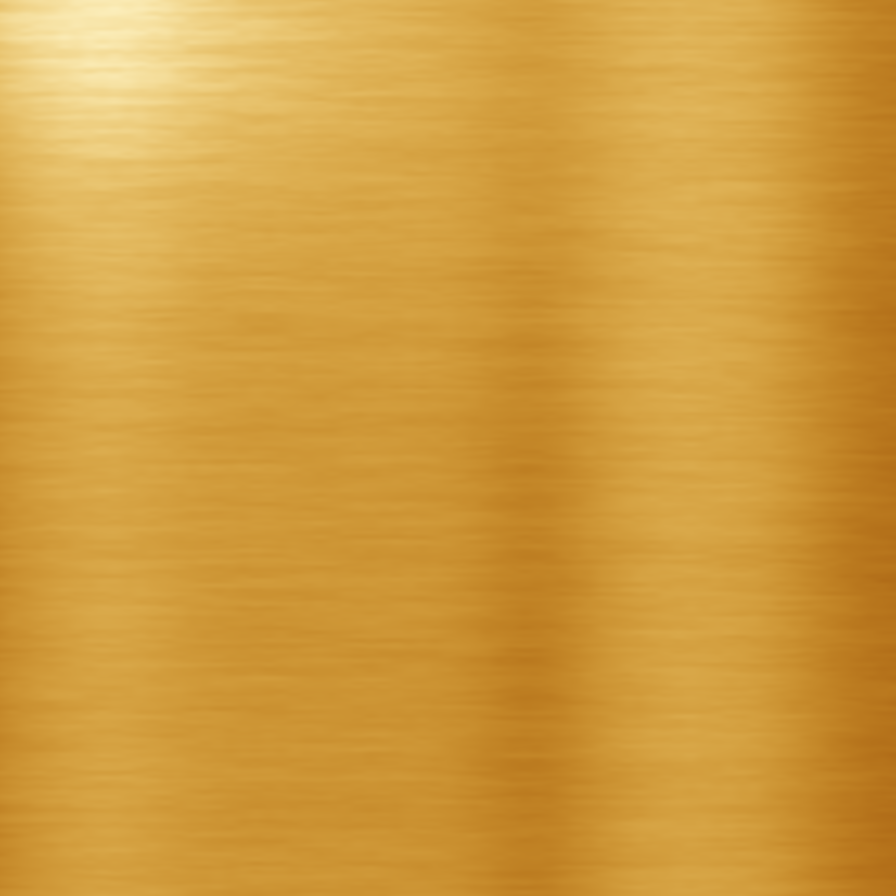
Reproduce this texture procedurally as a WebGL 2 fragment shader.

```glsl
#version 300 es
precision highp float;
// Brushed gold sheet: soft vertical bands of reflected light and a bright
// upper-left glow form a tone field, roughened by stretched value noise
// as fine horizontal scratches, then mapped through a gold colour curve.

uniform vec2 u_resolution;
out vec4 fragColor;

float hash(vec2 p) {
    vec3 q = fract(vec3(p.xyx) * 0.1031);
    q += dot(q, q.yzx + 33.33);
    return fract((q.x + q.y) * q.z);
}

// Smooth value noise in -1..1
float noise(vec2 p) {
    vec2 cell = floor(p);
    vec2 f = fract(p);
    f = f * f * (3.0 - 2.0 * f);
    float low = mix(hash(cell), hash(cell + vec2(1, 0)), f.x);
    float high = mix(hash(cell + vec2(0, 1)), hash(cell + vec2(1, 1)), f.x);
    return 2.0 * mix(low, high, f.y) - 1.0;
}

float bump(float x, float center, float width) {
    float d = (x - center) / width;
    return exp(-d * d);
}

// Broad light and shade, 0 = deep gold, 1 = pale glow
float sheen(vec2 uv) {
    float rise = smoothstep(0.3, 1.0, uv.y);
    float tone = 0.23 + 0.04 * uv.y;
    tone += 0.15 * bump(uv.x, 0.12, 0.09);
    tone -= 0.21 * bump(uv.x, 0.595, 0.07) * (1.0 - 0.5 * rise);
    tone += 0.15 * bump(uv.x, 0.77, 0.1);
    tone -= 0.36 * smoothstep(0.83, 1.01, uv.x);
    tone -= 0.13 * exp(-uv.x / 0.035);
    tone += 0.2 * rise * (1.0 - 0.5 * uv.x);
    tone += 0.5 * bump(uv.x, 0.09, 0.3) * bump(uv.y, 1.0, 0.19);
    return tone;
}

// Horizontal scratches of several lengths, slightly wavy
float brushing(vec2 uv) {
    uv.y += 0.0015 * noise(uv * vec2(14.0, 40.0));
    float streaks = 0.020 * noise(uv * vec2(3.0, 42.0) + 7.0);
    streaks += 0.040 * noise(uv * vec2(7.0, 115.0) + 31.0);
    streaks += 0.042 * noise(uv * vec2(17.0, 190.0) + 59.0);
    streaks += 0.020 * noise(uv * vec2(70.0, 210.0) + 83.0);
    return streaks;
}

vec3 gold(float t) {
    return vec3(0.74, 0.49, 0.13)
         + t * (vec3(0.27, 0.38, 0.25) + t * vec3(-0.05, 0.0, 0.23));
}

void main() {
    vec2 uv = gl_FragCoord.xy / u_resolution;
    float tone = sheen(uv);
    tone += brushing(uv) * (0.85 + 0.5 * smoothstep(0.3, 1.0, tone));
    fragColor = vec4(clamp(gold(tone), 0.0, 1.0), 1.0);
}
```
